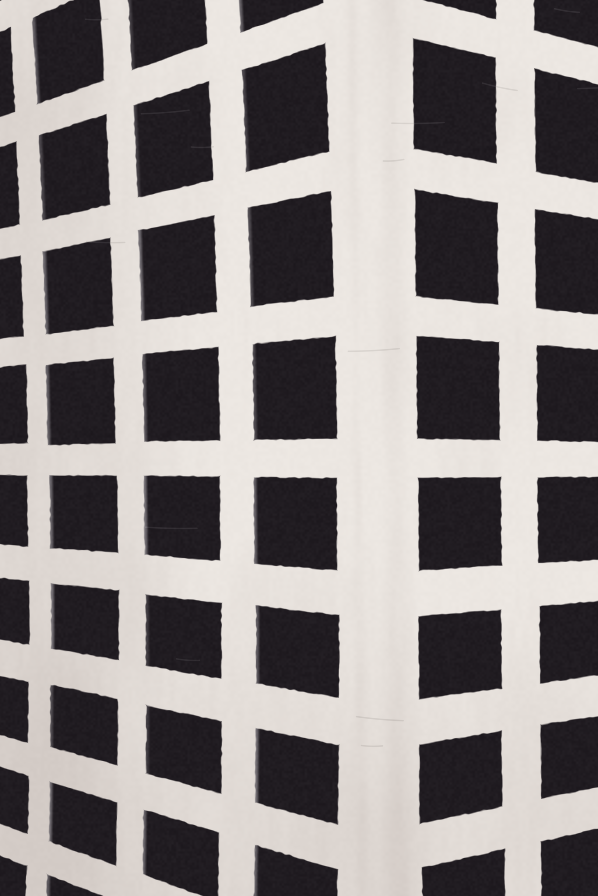
This pattern is drawn by a WebGL 2 fragment shader. Its source:

```glsl
#version 300 es
precision highp float;
// Black woven squares on white cloth, folded round a vertical corner and seen in perspective.

#define CREST 0.625          // x of the folded corner, in canvas widths
#define HORIZON 0.781        // eye level, measured down from the top
#define CREST_SCALE 1.03     // row spacing at the corner
#define LEFT_SCALE 0.75      // row spacing at the left border
#define RIGHT_SCALE 0.90     // row spacing at the right border
#define FRAY 0.0022          // raggedness of the square edges
#define JITTER 0.0035        // offset between repeats
#define THREADS 14           // loose threads and scratches
#define CLOTH_LIGHT vec3(0.925, 0.905, 0.885)
#define CLOTH_DIM vec3(0.84, 0.81, 0.79)
#define INK vec3(0.125, 0.108, 0.128)

uniform vec2 u_resolution;
out vec4 outColor;

float hash(vec2 p) {
    vec3 q = fract(p.xyx * vec3(0.1031, 0.1030, 0.0973));
    q += dot(q, q.yzx + 33.33);
    return fract((q.x + q.y) * q.z);
}

float noise(vec2 p) {
    vec2 i = floor(p), f = fract(p);
    f = f * f * (3.0 - 2.0 * f);
    return mix(mix(hash(i), hash(i + vec2(1, 0)), f.x),
               mix(hash(i + vec2(0, 1)), hash(i + vec2(1, 1)), f.x), f.y);
}

// Column coordinate (x) and local column pitch (y); columns narrow to the left.
vec2 columnAt(vec2 p, bool leftFace) {
    if (!leftFace) return vec2((p.x - 0.009 * (p.y - 0.8) - 0.7676) / 0.2012, 0.2012);
    float lift = 1.0 - p.y / 1.094;
    float x = p.x + (0.033 - 0.015 * p.x) * lift * lift - 0.002;
    float pitch = sqrt(max(0.2021 * 0.2021 + 4.0 * 0.0121 * (x - 0.493), 0.001));
    return vec2((pitch - 0.2021) / (2.0 * 0.0121), pitch);
}

// Row coordinate (x) and local row pitch (y); rows tighten downward.
vec2 rowAt(vec2 p, bool leftFace) {
    float scale = leftFace ? mix(LEFT_SCALE, CREST_SCALE, p.x / CREST)
                           : mix(CREST_SCALE, RIGHT_SCALE, (p.x - CREST) / (1.0 - CREST));
    float y = HORIZON + (p.y - HORIZON) / scale;
    float pitch = sqrt(max(0.2344 * 0.2344 - 4.0 * 0.0043 * (y - 0.648), 0.001));
    return vec2((0.2344 - pitch) / (2.0 * 0.0043), pitch * scale);
}

// Cloth brightness: side light, lower shadow, soft folds at the corner.
vec3 clothColor(vec2 p) {
    float dim = 0.65 * (1.0 - smoothstep(0.0, 0.42, p.x)) + 0.6 * smoothstep(0.75, 1.5, p.y);
    dim += 0.35 * (noise(p * vec2(9.0, 5.0)) - 0.5);
    float fold = p.x - CREST - 0.012 * (p.y - 0.75);
    dim += 0.28 * exp(-pow((fold - 0.035) / 0.022, 2.0));
    dim += 0.18 * exp(-pow((fold + 0.028) / 0.010, 2.0));
    dim += 0.14 * (noise(vec2(p.x * 90.0, p.y * 14.0)) - 0.5);
    return mix(CLOTH_LIGHT, CLOTH_DIM, clamp(dim, 0.0, 1.15));
}

// Faint, nearly level scratches scattered over the cloth.
float threadMask(vec2 p, float pixel) {
    float mask = 0.0;
    for (int i = 0; i < THREADS; i++) {
        float id = float(i);
        vec2 start = vec2(hash(vec2(id, 3.0)), 1.5 * hash(vec2(id, 8.0)));
        vec2 run = vec2(0.03 + 0.06 * hash(vec2(id, 5.0)), 0.02 * (hash(vec2(id, 6.0)) - 0.3));
        vec2 d = p - start;
        float t = clamp(dot(d, run) / dot(run, run), 0.0, 1.0);
        float gap = length(d - run * t - vec2(0.0, 0.004 * t * (1.0 - t)));
        mask = max(mask, 1.0 - smoothstep(0.0004, 0.0004 + pixel, gap));
    }
    return mask;
}

void main() {
    // Units of canvas width, y measured downward; the canvas is 1 by 1.5.
    vec2 uv = gl_FragCoord.xy / u_resolution;
    vec2 p = vec2(uv.x, 1.5 * (1.0 - uv.y));
    float pixel = 1.0 / u_resolution.x;
    bool leftFace = p.x < CREST;

    // Cell of the grid
    vec2 col = columnAt(p, leftFace), row = rowAt(p, leftFace);
    float column = leftFace ? min(round(col.x), 0.0) : max(round(col.x), 0.0);
    vec2 cell = vec2(column, round(row.x));
    vec2 seed = cell + (leftFace ? vec2(20.0) : vec2(50.0));
    vec2 halfSize = vec2(0.343, mix(0.365, 0.318, smoothstep(0.0, 2.0, cell.y)));
    if (leftFace) halfSize.x -= 0.012 * cell.x;

    // Distance to the square, with small offsets and frayed edges
    vec2 local = (vec2(col.x, row.x) - cell) * vec2(col.y, row.y);
    local += JITTER * (vec2(hash(seed), hash(seed + 7.3)) - 0.5);
    local.y += 0.02 * (hash(seed + 3.7) - 0.5) * local.x;
    vec2 edge = abs(local) - halfSize * vec2(col.y, row.y);
    float d = max(edge.x, edge.y) + FRAY * (noise(p * 130.0) - 0.5);
    float soft = max(0.0016, 0.8 * pixel);
    float square = 1.0 - smoothstep(-soft, soft, d);

    // Ink with a fine weave and a worn grey rim on the left side
    vec3 ink = INK + 0.025 * (noise(p * 260.0) - 0.5);
    float rim = leftFace && local.x < 0.0 ? 1.0 - smoothstep(0.001, 0.008, -edge.x) : 0.0;
    ink += rim * (0.12 + 0.22 * hash(seed + 11.0));

    // Cloth, squares and threads
    vec3 color = mix(clothColor(p), ink, square);
    color += threadMask(p, pixel) * mix(-0.07, 0.07, square);
    outColor = vec4(color + 0.012 * (noise(p * 170.0) - 0.5), 1.0);
}
```
